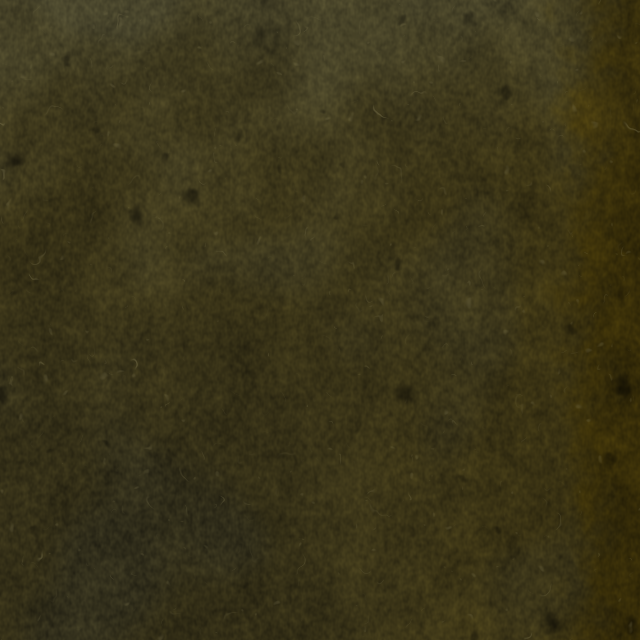
Give the GLSL for this texture, as a Shadertoy shader.

```glsl
// Weathered olive-brown surface: broad greyish and umber stains, mottling and
// fine grain from layered gradient noise, then dark pits, pale flecks and
// short curved fibres scattered over jittered grid cells.

const vec3 OLIVE = vec3(0.235, 0.207, 0.085);
const vec3 GREY  = vec3(0.246, 0.234, 0.148);
const vec3 UMBER = vec3(0.212, 0.172, 0.028);
const vec3 FIBRE = vec3(0.48, 0.45, 0.30);
const float TAU = 6.28318;

vec2 hash2(vec2 p, float seed) {
    vec3 q = fract((p.xyx + seed * 7.31) * vec3(0.1031, 0.1030, 0.0973));
    q += dot(q, q.yzx + 33.33);
    return fract((q.xx + q.yz) * q.zy);
}

mat2 rotation(float angle) {
    float c = cos(angle), s = sin(angle);
    return mat2(c, s, -s, c);
}

float cornerSlope(vec2 cell, vec2 offset, float seed) {
    float angle = TAU * hash2(cell, seed).x;
    return dot(vec2(cos(angle), sin(angle)), offset);
}

float gradientNoise(vec2 p, float seed) {
    vec2 i = floor(p), f = fract(p);
    vec2 u = f * f * f * (f * (f * 6.0 - 15.0) + 10.0);
    vec2 e = vec2(1.0, 0.0);
    float low  = mix(cornerSlope(i, f, seed), cornerSlope(i + e.xy, f - e.xy, seed), u.x);
    float high = mix(cornerSlope(i + e.yx, f - e.yx, seed), cornerSlope(i + e.xx, f - e.xx, seed), u.x);
    return mix(low, high, u.y);
}

float fbm(vec2 p, int octaves, float seed) {
    float sum = 0.0, gain = 1.0;
    for (int i = 0; i < octaves; i++) {
        sum += gain * gradientNoise(p, seed + float(i));
        p = rotation(0.6) * p * 2.03;
        gain *= 0.55;
    }
    return sum;
}

// Soft round spots; density is the share of cells that hold one.
float spots(vec2 p, float density, float minRadius, float maxRadius, float seed) {
    float cover = 0.0;
    vec2 cell = floor(p);
    for (int y = -1; y <= 1; y++)
    for (int x = -1; x <= 1; x++) {
        vec2 id = cell + vec2(x, y);
        vec2 pick = hash2(id, seed + 1.0);
        float radius = mix(minRadius, maxRadius, pick.y * pick.y);
        float d = length(p - id - hash2(id, seed));
        float spot = 1.0 - smoothstep(0.15 * radius, radius, d);
        cover = max(cover, spot * step(pick.x, density) * (0.4 + 0.6 * pick.y));
    }
    return cover;
}

// Thin arcs of random turn, radius and strength, tapering at both ends.
float fibres(vec2 p, float density, float thickness, float seed) {
    float cover = 0.0;
    vec2 cell = floor(p);
    for (int y = -1; y <= 1; y++)
    for (int x = -1; x <= 1; x++) {
        vec2 id = cell + vec2(x, y);
        vec2 pick = hash2(id, seed + 1.0);
        vec2 shape = hash2(id, seed + 2.0);
        vec2 q = rotation(TAU * pick.y) * (p - id - hash2(id, seed));
        float radius = mix(0.09, 0.26, shape.x);
        float line = 1.0 - smoothstep(0.0, thickness, abs(length(q) - radius));
        float taper = smoothstep(0.3, 0.95, q.x / radius);
        cover = max(cover, line * taper * step(pick.x, density) * mix(0.2, 1.0, shape.y * shape.y));
    }
    return cover;
}

void mainImage(out vec4 fragColor, in vec2 fragCoord) {
    vec2 uv = fragCoord / iResolution.y;
    float across = fragCoord.x / iResolution.x;

    // Noise layers from broad to fine
    float cloud  = fbm(uv * vec2(3.6, 2.8), 3, 3.0);
    float mottle = fbm(uv * vec2(17.0, 14.0), 3, 11.0);
    float grain  = fbm(uv * vec2(92.0, 78.0), 2, 23.0);
    float thread = gradientNoise(uv * vec2(250.0, 120.0), 31.0);
    vec2 ragged = uv + 0.012 * vec2(mottle, fbm(uv * 40.0, 2, 41.0));

    // Stain regions
    float top = smoothstep(0.55, 1.05, uv.y + 0.25 * cloud);
    float corner = 1.0 - smoothstep(0.1, 0.75, length(vec2(across, uv.y) - vec2(0.1, 0.12)));
    float rightSide = smoothstep(0.55, 0.95, across + 0.12 * cloud);
    float edge = smoothstep(0.86, 0.97, across + 0.06 * mottle + 0.05 * cloud);
    float haze = smoothstep(0.05, 0.55, fbm(uv * 3.1, 2, 53.0));
    float greyness = clamp(0.08 + 0.75 * top + 0.45 * haze + 0.25 * corner - 0.2 * rightSide, 0.0, 1.0);
    vec3 color = mix(OLIVE, GREY, greyness);
    color = mix(color, UMBER, clamp(0.75 * edge + 0.2 * rightSide * (1.0 - top), 0.0, 1.0));

    // Light and dark variation, rougher towards the right
    float tone = 1.01 + 0.12 * top - 0.17 * corner - 0.06 * edge;
    tone += 0.20 * cloud + mix(0.15, 0.28, rightSide) * mottle + 0.24 * grain + 0.10 * thread;

    // Dark pits and a smudged vertical streak
    float pits = spots(ragged * 17.0, 0.07 + 0.16 * rightSide + 0.04 * top, 0.12, 0.42, 61.0);
    float streak = (1.0 - smoothstep(0.0, 0.05, abs(ragged.x - 0.42))) * smoothstep(0.82, 0.92, ragged.y);
    tone *= 1.0 - 0.45 * pits;
    tone *= 1.0 - 0.35 * streak * smoothstep(-0.3, 0.35, mottle);
    color *= max(tone, 0.3);

    // Pale flecks and fibres
    float flecks = spots(ragged * 46.0, 0.09, 0.10, 0.32, 71.0);
    float arcs = fibres(ragged * 15.0, 0.22, 0.035, 83.0);
    float hairs = fibres(ragged * 38.0, 0.22, 0.07, 97.0);
    float pale = max(0.28 * flecks, max(0.50 * arcs, 0.24 * hairs));
    color = mix(color, FIBRE, pale);

    fragColor = vec4(clamp(color, 0.0, 1.0), 1.0);
}
```
